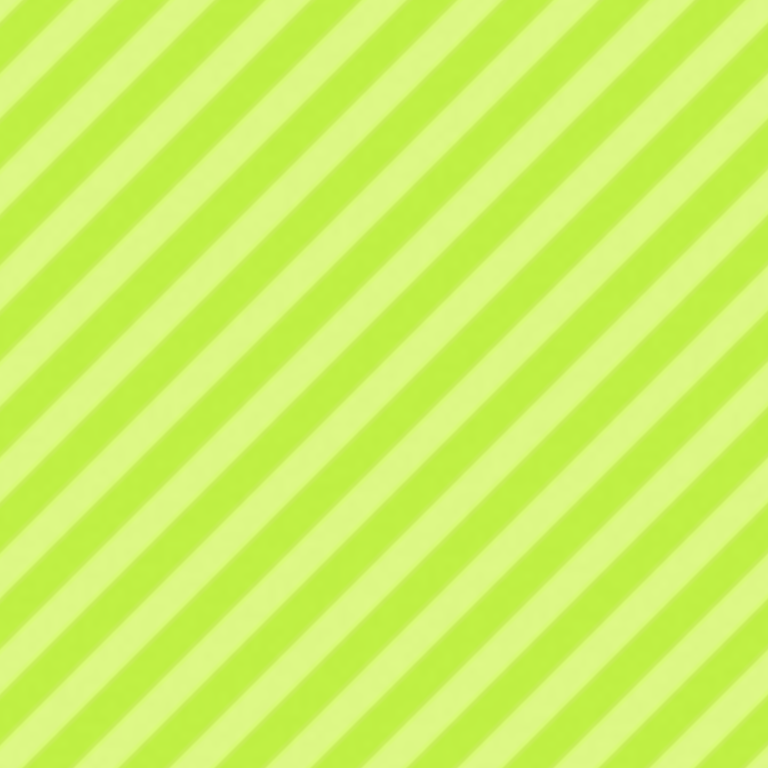
Write a Shadertoy shader that draws this pattern.

```glsl
// Diagonal two-tone lime stripes rising to the right, eight per canvas side.
// A signed distance to the stripe edge blends the tones; each tone shifts
// slightly beside the edge, and a faint value-noise mottle covers the whole.

#define REPEATS      8.0    // stripes across and down
#define LIGHT_WIDTH  0.47   // light share of one period
#define PHASE        0.0    // stripe offset in periods
#define EDGE_SOFT    0.025  // half width of the edge blend, in periods
#define FRINGE       0.057  // reach of the edge tint, in periods
#define MOTTLE_CELLS 96.0   // mottle cells per canvas side
#define MOTTLE       0.010  // mottle strength
#define DARK_CORE    vec3(0.75, 0.94, 0.265)
#define DARK_EDGE    vec3(0.78, 0.93, 0.34)
#define LIGHT_CORE   vec3(0.865, 0.97, 0.52)
#define LIGHT_EDGE   vec3(0.85, 0.98, 0.46)

float hash21(vec2 p)
{
    vec3 q = fract(p.xyx * vec3(0.1031, 0.1030, 0.0973));
    q += dot(q, q.yzx + 33.33);
    return fract((q.x + q.y) * q.z);
}

float valueNoise(vec2 p)
{
    vec2 cell = floor(p), f = fract(p);
    f = f * f * (3.0 - 2.0 * f);
    float bottom = mix(hash21(cell), hash21(cell + vec2(1.0, 0.0)), f.x);
    float top = mix(hash21(cell + vec2(0.0, 1.0)), hash21(cell + 1.0), f.x);
    return mix(bottom, top, f.y);
}

// Distance to the nearest stripe edge in periods, positive inside a light stripe.
float stripeDistance(vec2 uv)
{
    float t = (uv.x - uv.y) * REPEATS - PHASE;
    return 0.5 * LIGHT_WIDTH - abs(fract(t + 0.5) - 0.5);
}

void mainImage(out vec4 fragColor, in vec2 fragCoord)
{
    vec2 uv = fragCoord / iResolution.y;
    float d = stripeDistance(uv);

    // Tone of each stripe, tinted near its edge
    float core = smoothstep(0.5 * FRINGE, 1.5 * FRINGE, abs(d));
    vec3 dark = mix(DARK_EDGE, DARK_CORE, core);
    vec3 light = mix(LIGHT_EDGE, LIGHT_CORE, core);

    // Soft edge, never narrower than one pixel
    float soft = max(EDGE_SOFT, REPEATS / iResolution.y);
    vec3 color = mix(dark, light, smoothstep(-soft, soft, d));

    // Faint mottle
    color += MOTTLE * (valueNoise(uv * MOTTLE_CELLS) - 0.5);

    fragColor = vec4(color, 1.0);
}
```
